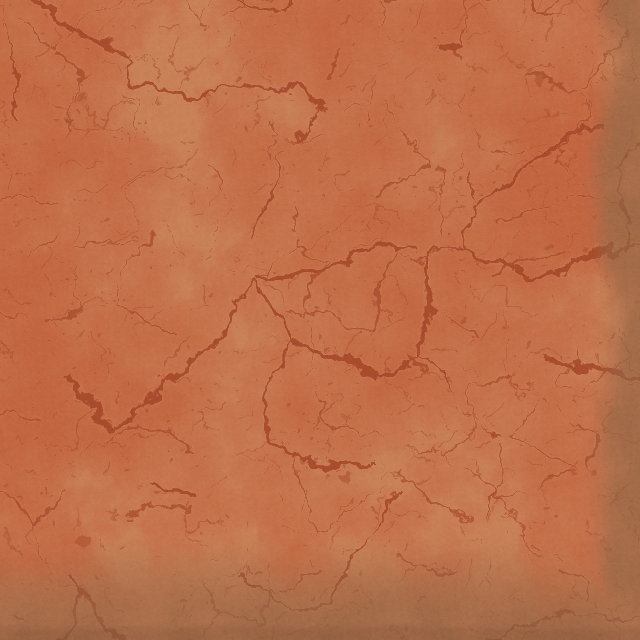
A WebGL 1 fragment shader for this texture:

```glsl
precision highp float;
// Weathered terracotta plaster with branching cracks, pits and dusty brown borders.
uniform vec2 u_resolution;

vec2 hash2(vec2 p) {
  vec2 q = vec2(dot(p, vec2(127.1, 311.7)), dot(p, vec2(269.5, 183.3)));
  return fract(sin(q) * 43758.55);
}

// Layered, mutually bent sines, roughly -1..1
float waves(vec2 p) {
  float sum = 0.0, amp = 0.5;
  for (int i = 0; i < 6; i++) {
    p = mat2(0.8, 0.6, -0.6, 0.8) * p * 1.8 + 1.7 + 0.6 * sum;
    sum += amp * sin(p.x + sin(p.y * 1.3)) * cos(p.y + sin(p.x * 0.7));
    amp *= 0.6;
  }
  return sum;
}

// Cellular borders: x = distance to the border, y = random value of that border
vec2 cellBorder(vec2 p) {
  vec2 cell = floor(p), f = p - cell, nearCell = vec2(0.0), nearVec = vec2(0.0);
  float best = 9.0;
  for (int j = -1; j <= 1; j++) for (int i = -1; i <= 1; i++) {
    vec2 g = vec2(float(i), float(j));
    vec2 r = g + hash2(cell + g) - f;
    float d = dot(r, r);
    if (d < best) { best = d; nearVec = r; nearCell = g; }
  }
  vec2 border = vec2(9.0, 0.0);
  for (int j = -2; j <= 2; j++) for (int i = -2; i <= 2; i++) {
    vec2 g = nearCell + vec2(float(i), float(j));
    vec2 r = g + hash2(cell + g) - f;
    vec2 across = r - nearVec;
    if (dot(across, across) > 0.0001) {
      float d = dot(0.5 * (nearVec + r), normalize(across));
      if (d < border.x) border = vec2(d, hash2(2.0 * cell + g + nearCell + 0.37).x);
    }
  }
  return border;
}

// Crack network: x = crack, y = pale chipped rim
vec2 cracks(vec2 p, float scale, float width, float missing, float wear) {
  vec2 border = cellBorder(p * scale);
  float d = border.x / scale;
  float w = width * (smoothstep(missing, 1.0, border.y) + 0.25 + wear) * step(missing, border.y);
  float present = smoothstep(0.0, 0.5 * width, w);
  float soft = 0.0009;
  float ink = 1.0 - smoothstep(w - soft, w + soft, d);
  float rim = 1.0 - smoothstep(w, w + 0.004, d);
  return vec2(ink, rim * (1.0 - ink)) * present;
}

// Scattered pits: a few cells hold a small ragged blot
float pits(vec2 p, float scale, float share) {
  vec2 cell = floor(p * scale), f = fract(p * scale);
  vec2 h = hash2(cell + 5.3), k = hash2(cell + 71.9);
  float radius = 0.08 + 0.2 * k.y * k.y;
  float d = length((f - 0.3 - 0.4 * h) * vec2(1.0, 1.3));
  return (1.0 - smoothstep(radius - 0.06, radius + 0.06, d)) * step(k.x, share);
}

void main() {
  vec2 uv = gl_FragCoord.xy / u_resolution;

  // Bent and jagged coordinates for everything broken
  vec2 bend = vec2(waves(uv * 8.0), waves(uv * 8.0 + 31.0));
  vec2 jag = vec2(waves(uv * 60.0), waves(uv * 60.0 + 17.0));
  vec2 p = uv + 0.03 * bend + 0.005 * jag;

  // Cloudy clay, redder at the left and upper right
  float cloud = waves(uv * 4.0 + 3.0), blotch = waves(uv * 13.0 + 9.0);
  float red = 0.4 + 0.6 * cloud + 0.4 * blotch + 0.35 * (1.0 - smoothstep(0.0, 0.3, uv.x));
  red += 0.7 * (1.0 - smoothstep(0.05, 0.2, length((uv - vec2(0.89, 0.72)) * vec2(1.4, 0.8))));
  vec3 color = mix(vec3(0.78, 0.475, 0.32), vec3(0.76, 0.40, 0.255), clamp(red, 0.0, 1.0));
  color = mix(color, vec3(0.79, 0.53, 0.36), 0.55 * smoothstep(0.3, 0.8, -cloud - 0.5 * blotch));

  // Wide, medium and hairline cracks
  float wear = waves(uv * 16.0 + 40.0);
  vec2 wide = cracks(p, 5.0, 0.0030, 0.42, 0.6 * wear);
  vec2 medium = cracks(p + 3.7, 10.0, 0.0015, 0.55, 0.9 * wear);
  vec2 hair = cracks(p + 0.004 * jag.yx + 8.1, 26.0, 0.0009, 0.66, 1.2 * wear);
  float rough = smoothstep(-0.1, 0.5, waves(uv * 10.0 + 60.0) + 0.25 * (uv.y - uv.x));
  float pit = max(pits(p, 34.0, 0.05), pits(p + 2.0, 95.0, 0.04 + 0.16 * rough));

  float rim = max(wide.y, 0.7 * medium.y) * (0.5 + 0.5 * waves(uv * 90.0));
  color = mix(color, vec3(0.82, 0.55, 0.39), 0.45 * clamp(rim, 0.0, 1.0));
  float broken = max(max(0.9 * wide.x, 0.7 * medium.x), max(0.5 * hair.x, 0.5 * pit));
  color = mix(color, vec3(0.65, 0.285, 0.165), broken);

  // Dusty brown border along the right and the bottom
  float drift = 0.025 * cloud + 0.012 * blotch;
  float right = smoothstep(0.915, 0.975, uv.x + drift);
  float bottom = 1.0 - smoothstep(0.03, 0.16, uv.y + drift);
  float dust = max(right, bottom);
  vec3 brown = mix(vec3(0.67, 0.44, 0.30), vec3(0.61, 0.41, 0.28), 0.5 + 0.6 * blotch);
  brown = mix(brown, vec3(0.56, 0.33, 0.22), 0.6 * broken);
  color = mix(color, brown, 0.9 * dust);
  color *= 1.0 - 0.07 * (1.0 - smoothstep(0.012, 0.028, uv.y + 0.2 * drift));

  // Fine sandy grain
  color += 0.010 * waves(uv * 170.0) + 0.014 * (hash2(floor(uv * 420.0)).x - 0.5);
  gl_FragColor = vec4(color, 1.0);
}
```
